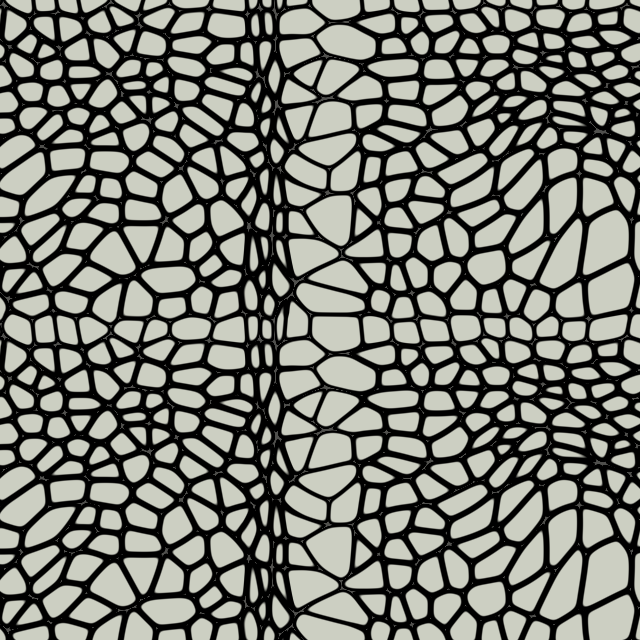
A WebGL 1 fragment shader for this texture:

```glsl
precision highp float;
// Pale rounded stones with black outlines over dark grey ground, a dry-stone pavement.
// A warped cellular grid gives the stones; bisector distances, rescaled by the
// warp's Jacobian and smoothly blended, keep the joints even and the corners round.
uniform vec2 u_resolution;

const vec3 STONE = vec3(0.80, 0.81, 0.76);
const vec3 OUTLINE = vec3(0.0);
const vec3 GROUND = vec3(0.31, 0.31, 0.30);

const float PI = 3.14159265;
const float COLUMNS = 21.0;
const float ROWS = 13.0;       // rows in one vertical period
const float PERIOD = 0.518;
const float SEAM_Y = 0.485;    // height of the straight course of stones
const float ROUNDING = 380.0;  // higher gives sharper corners

vec2 hash2(vec2 c, float seed) {
    vec2 s = vec2(dot(c, vec2(127.1, 311.7)), dot(c, vec2(269.5, 183.3)));
    return fract(sin(s + seed) * 43758.545);
}

// Soft band around a centre
float band(float x, float centre, float halfWidth, float blur) {
    return 1.0 - smoothstep(halfWidth - blur, halfWidth + blur, abs(x - centre));
}

// Canvas position to cell space: crowded and wide columns, slanting rows
vec2 warp(vec2 p) {
    float turn = 2.0 * PI * (p.y - SEAM_Y) / PERIOD;
    float offSeam = 0.5 - 0.5 * cos(turn);
    float u = COLUMNS * p.x
            + 1.8 * smoothstep(0.38, 0.46, p.x)
            - 0.6 * smoothstep(0.46, 0.56, p.x)
            + 0.40 * sin(turn + 9.0 * p.x) * (1.0 - band(p.x, 0.46, 0.11, 0.05));
    float slant = 1.9 * smoothstep(0.64, 0.92, p.x)
                + 0.9 * smoothstep(0.02, 0.18, p.x)
                - 0.5 * smoothstep(0.18, 0.40, p.x);
    float v = ROWS * (p.y - SEAM_Y) / PERIOD + 0.5 - offSeam * slant
            + 0.25 * offSeam * sin(23.0 * p.x + turn);
    return vec2(u, v);
}

// Stone centre in xy; z is 1 when the cell holds a stone, else 0
vec3 site(vec2 cell) {
    float row = mod(cell.y, ROWS);
    float fromSeam = min(row, ROWS - row);
    vec2 key = vec2(cell.x, row);
    float spread = mix(0.18, 0.86, smoothstep(0.0, 2.0, fromSeam));
    vec2 jitter = (hash2(key, 1.7) - 0.5) * vec2(0.86, spread);
    float inWideColumns = step(8.0, cell.x) * step(cell.x, 12.0);
    float gapChance = mix(0.07, 0.32, inWideColumns) * step(0.5, fromSeam);
    return vec3(cell + 0.5 + jitter, step(gapChance, hash2(key, 5.3).x));
}

vec2 nearestSite(vec2 q) {
    vec2 base = floor(q);
    vec2 nearest = base;
    float best = 1e3;
    for (int j = -2; j <= 2; j++) {
        for (int i = -2; i <= 2; i++) {
            vec3 s = site(base + vec2(float(i), float(j)));
            float d = length(s.xy - q) + 100.0 * (1.0 - s.z);
            if (d < best) {
                best = d;
                nearest = s.xy;
            }
        }
    }
    return nearest;
}

// Rounded distance to the cell border in canvas units, negative at junctions
float borderDistance(vec2 q, vec2 alongX, vec2 alongY) {
    vec2 centre = nearestSite(q);
    vec2 base = floor(q);
    float total = 1e-9;
    for (int j = -2; j <= 2; j++) {
        for (int i = -2; i <= 2; i++) {
            vec3 s = site(base + vec2(float(i), float(j)));
            vec2 across = s.xy - centre;
            float gap = length(across);
            if (s.z > 0.5 && gap > 0.001) {
                vec2 n = across / gap;
                float d = dot(0.5 * (s.xy + centre) - q, n);
                d /= length(vec2(dot(alongX, n), dot(alongY, n)));
                total += exp(-ROUNDING * d);
            }
        }
    }
    return -log(total) / ROUNDING;
}

void main() {
    vec2 p = gl_FragCoord.xy / u_resolution.y;
    float blur = 0.9 / u_resolution.y;

    // Warp and its derivatives
    float e = 0.001;
    vec2 q = warp(p);
    vec2 alongX = (warp(p + vec2(e, 0.0)) - q) / e;
    vec2 alongY = (warp(p + vec2(0.0, e)) - q) / e;
    float border = borderDistance(q, alongX, alongY);

    // Finer joints along the seam and the wide columns
    float seamOffset = abs(fract((p.y - SEAM_Y) / PERIOD + 0.5) - 0.5) * PERIOD;
    float fine = max(band(seamOffset, 0.0, 0.022, 0.006), band(p.x, 0.51, 0.045, 0.015));
    float joint = mix(0.0047, 0.0032, fine);

    // Ground shows only where several joints meet
    float patches = sin(31.0 * p.x + 3.0 * sin(17.0 * p.y)) * sin(37.0 * p.y);
    float groundLevel = mix(-0.0010 + 0.0004 * patches, -0.0005, fine);
    float ground = 1.0 - smoothstep(groundLevel - 0.0005, groundLevel + 0.0003, border);

    vec3 color = mix(OUTLINE, GROUND, ground);
    color = mix(color, STONE, smoothstep(joint - blur, joint + blur, border));
    gl_FragColor = vec4(color, 1.0);
}
```
